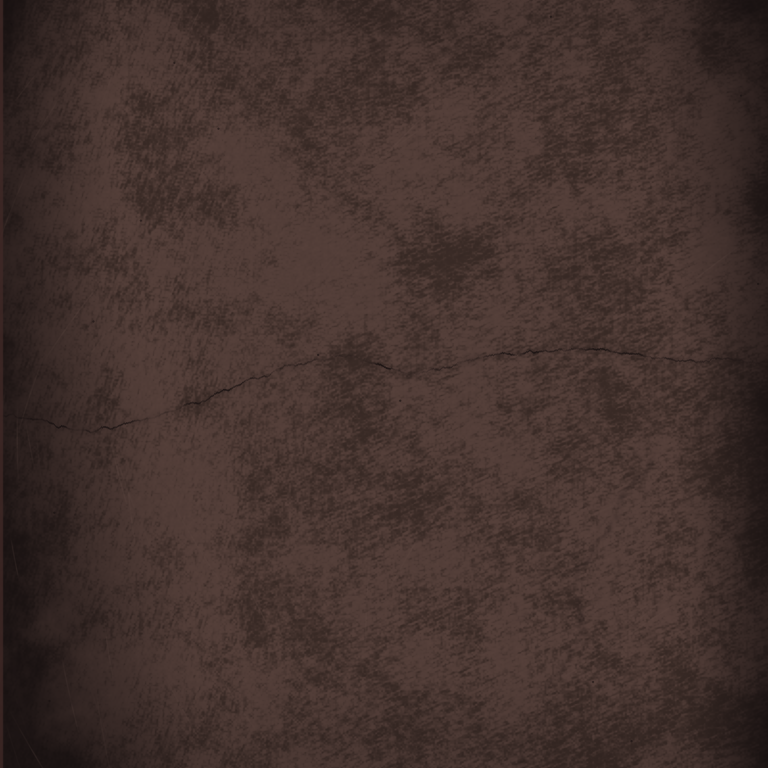
Reproduce this texture procedurally as a WebGL 2 fragment shader.

```glsl
#version 300 es
precision highp float;

uniform vec2 u_resolution;
out vec4 fragColor;

const vec3 CLAY = vec3(0.322, 0.241, 0.219);
const vec3 SOIL = vec3(0.205, 0.152, 0.134);
const vec3 SHADOW = vec3(0.085, 0.060, 0.060);
const vec3 SCRATCH = vec3(0.42, 0.33, 0.30);
const vec3 RIM = vec3(0.25, 0.16, 0.15);
const float CLOUD_SCALE = 4.0;
const float BLOTCH_SCALE = 15.0;
const float GRAIN_SCALE = 400.0;
const float GRAIN_ANGLE = 0.42;
const float STEEP_ANGLE = 1.25;
const float SOIL_AMOUNT = 0.82;
const float GRAIN_CONTRAST = 0.13;
const float EDGE_DARKNESS = 0.90;
const float CRACK_WIDTH = 0.0009;
const float RIM_WIDTH = 0.004;
const float PIT_CELLS = 20.0;
const int SCRATCH_COUNT = 110;

float hash(vec2 p) {
    return fract(sin(dot(p, vec2(127.1, 311.7))) * 43758.5453);
}

float noise(vec2 p) {
    vec2 i = floor(p);
    vec2 f = fract(p);
    f = f * f * (3.0 - 2.0 * f);
    return mix(mix(hash(i), hash(i + vec2(1, 0)), f.x),
               mix(hash(i + vec2(0, 1)), hash(i + vec2(1, 1)), f.x), f.y);
}

vec2 rotate(vec2 p, float angle) {
    float c = cos(angle), s = sin(angle);
    return vec2(c * p.x + s * p.y, c * p.y - s * p.x);
}

float fbm(vec2 p) {
    float sum = 0.0, weight = 0.5;
    for (int i = 0; i < 5; i++) {
        sum += weight * noise(p);
        p = rotate(p, 0.6) * 2.03 + 17.3;
        weight *= 0.6;
    }
    return sum / 1.153;
}

float stroke(float dist, float width, float blur) {
    return 1.0 - smoothstep(width, width + blur, abs(dist));
}

// Fine specks with short brushed fibres, steeper toward the left
float fibres(vec2 uv) {
    vec2 stretch = GRAIN_SCALE * vec2(0.28, 0.9);
    float shallow = noise(rotate(uv, GRAIN_ANGLE) * stretch);
    float steep = noise(rotate(uv, STEEP_ANGLE) * stretch + 70.0);
    float fibre = mix(steep, shallow, smoothstep(0.15, 0.55, uv.x));
    float speck = noise(uv * GRAIN_SCALE + 40.0);
    float crumb = noise(rotate(uv, 0.9) * GRAIN_SCALE * 0.4);
    return 0.40 * fibre + 0.38 * speck + 0.22 * crumb;
}

// Uneven darkening, widest in the lower left and upper right
float edgeShade(vec2 uv, float cloud) {
    float leftReach = mix(0.29, 0.17, smoothstep(0.15, 0.75, uv.y));
    float rightReach = mix(0.13, 0.21, smoothstep(0.5, 1.0, uv.y));
    float left = 1.0 - smoothstep(-0.04, leftReach, uv.x);
    float right = 1.0 - smoothstep(-0.05, rightReach, 1.0 - uv.x);
    float ends = 0.18 * (1.0 - smoothstep(0.0, 0.16, min(uv.y, 1.0 - uv.y)));
    float corner = 0.3 * (1.0 - smoothstep(0.0, 0.35, length(uv)));
    return clamp((left + right + ends + corner) * (0.3 + 1.15 * cloud), 0.0, 1.0);
}

// Broken crack across the middle and a faint one rising at lower right
float cracks(vec2 uv, float px) {
    float jitter = 0.018 * (fbm(vec2(uv.x * 18.0, 3.0)) - 0.5)
                 + 0.010 * (fbm(vec2(uv.x * 75.0, 9.0)) - 0.5);
    float dip = 0.026 * exp(-pow((uv.x - 0.55) / 0.08, 2.0));
    float path = 0.463 - 0.026 * smoothstep(0.0, 0.11, uv.x)
               + 0.108 * smoothstep(0.08, 0.5, uv.x)
               - 0.018 * smoothstep(0.75, 0.95, uv.x) - dip + jitter;
    float d = uv.y - path;
    float presence = smoothstep(0.25, 0.75, fbm(vec2(uv.x * 40.0, 8.0)));
    presence *= 1.0 - 0.5 * smoothstep(0.72, 0.95, uv.x);
    float main = (0.08 + 0.75 * presence) * stroke(d, 0.0, CRACK_WIDTH + px)
               + 0.16 * stroke(d, 0.0, 0.011) * noise(uv * 120.0);
    float sidePath = 0.682 + 0.07 * smoothstep(0.0, 0.2, uv.y)
                   + 0.10 * smoothstep(0.24, 0.43, uv.y)
                   + 0.04 * (fbm(vec2(uv.y * 28.0, 11.0)) - 0.5);
    float side = stroke(uv.x - sidePath, 0.0, 0.008) * (1.0 - smoothstep(0.38, 0.44, uv.y));
    return main + 0.5 * side * noise(uv * 35.0 + 4.0) * noise(uv * 150.0);
}

// Hairline scratches, steep on the left and shallow on the right
float scratches(vec2 uv, float px) {
    float sum = 0.0;
    for (int i = 0; i < SCRATCH_COUNT; i++) {
        float id = float(i);
        vec2 center = vec2(hash(vec2(id, 1.0)), hash(vec2(id, 2.0)));
        center.x = pow(center.x, 1.4);
        float steep = mix(1.95, 1.0, smoothstep(0.3, 0.6, center.y));
        float angle = mix(steep, 0.5, smoothstep(0.3, 0.7, center.x));
        vec2 p = rotate(uv - center, angle + 0.5 * (hash(vec2(id, 3.0)) - 0.5));
        float halfLength = mix(0.02, 0.10, hash(vec2(id, 4.0)));
        float fade = 1.0 - smoothstep(0.3, 1.0, abs(p.x) / halfLength);
        sum += stroke(p.y + 0.4 * p.x * p.x, 0.0, 0.0005 + px) * fade * hash(vec2(id, 5.0));
    }
    return min(sum, 1.0) * (0.3 + 0.7 * noise(uv * 90.0));
}

float pits(vec2 uv, float px) {
    vec2 cell = floor(uv * PIT_CELLS);
    vec2 spot = 0.2 + 0.6 * vec2(hash(cell + 31.0), hash(cell + 57.0));
    float d = length(fract(uv * PIT_CELLS) - spot) / PIT_CELLS;
    return step(0.965, hash(cell + 83.0)) * stroke(d, 0.0005, 0.0005 + px);
}

void main() {
    vec2 uv = gl_FragCoord.xy / u_resolution;
    float px = 1.0 / min(u_resolution.x, u_resolution.y);

    // Soil collects in blotches and is broken up by the grain
    float cloud = fbm(uv * CLOUD_SCALE + 9.2);
    float blotch = fbm(uv * BLOTCH_SCALE + 21.0);
    float grain = fibres(uv) - 0.5;
    float middle = 0.07 * exp(-dot(uv - vec2(0.57, 0.45), uv - vec2(0.57, 0.45)) * 14.0);
    float cover = 0.5 * (cloud - 0.5) + 0.85 * (blotch - 0.5) + 0.75 * grain + middle;
    float soil = smoothstep(-0.18, 0.36, cover);

    vec3 color = mix(CLAY, SOIL, SOIL_AMOUNT * soil);
    color = mix(color, SHADOW, EDGE_DARKNESS * edgeShade(uv, mix(cloud, blotch, 0.5)));
    color *= 1.0 - GRAIN_CONTRAST * grain;
    color = mix(color, SCRATCH, 0.20 * scratches(uv, px));
    color = mix(color, SHADOW, clamp(cracks(uv, px) + 0.6 * pits(uv, px), 0.0, 0.8));
    color = mix(color, RIM, 0.8 * (1.0 - smoothstep(RIM_WIDTH - px, RIM_WIDTH + px, uv.x)));
    fragColor = vec4(color, 1.0);
}
```
